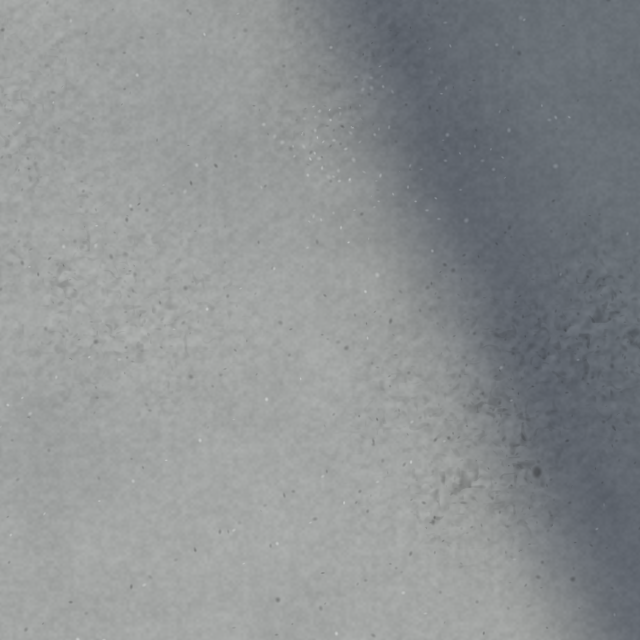
Reproduce this texture procedurally as a WebGL 2 fragment shader.

```glsl
#version 300 es
precision highp float;

uniform vec2 u_resolution;
out vec4 fragColor;

// Colours
const vec3 LIT = vec3(0.652, 0.661, 0.654);
const vec3 LIT_DIM = vec3(0.602, 0.614, 0.612);
const vec3 SHADE_DEEP = vec3(0.374, 0.397, 0.430);
const vec3 SHADE_OPEN = vec3(0.410, 0.437, 0.462);

// Shadow edge: x at the top, drift to the right going down, reach each way
const float EDGE_TOP = 0.498;
const float EDGE_SLOPE = 0.435;
const float EDGE_LIT_REACH = 0.125;
const float EDGE_DARK_REACH = 0.110;
const float HALO_REACH = 0.24;
const float HALO_DIM = 0.055;

// Surface strengths
const float BLOTCH = 0.045;
const float GRAIN = 0.034;
const float RELIEF = 0.080;
const float PIT_DEPTH = 0.30;
const float SPECK_GAIN = 0.15;
const vec3 MAIN_PIT = vec3(0.839, 0.262, 0.012); // centre, radius

float hash(vec2 p) {
    return fract(sin(dot(p, vec2(127.1, 311.7))) * 43758.5453);
}

float noise(vec2 p) {
    vec2 i = floor(p), f = fract(p);
    f = f * f * (3.0 - 2.0 * f);
    float low = mix(hash(i), hash(i + vec2(1, 0)), f.x);
    float high = mix(hash(i + vec2(0, 1)), hash(i + vec2(1, 1)), f.x);
    return mix(low, high, f.y);
}

// Fractal noise centred on zero
float fbm(vec2 p) {
    float sum = 0.0, amp = 0.5;
    for (int i = 0; i < 5; i++) {
        sum += amp * (noise(p) - 0.5);
        p = mat2(1.6, 1.2, -1.2, 1.6) * p + 7.3;
        amp *= 0.5;
    }
    return sum;
}

// Soft round patch, used to weight colour and density
float patchAt(vec2 p, vec2 centre, vec2 size) {
    vec2 d = (p - centre) / size;
    return exp(-dot(d, d));
}

// One randomly turned soft oval per grid cell, kept where the hash is below density
float scatter(vec2 p, float cells, float density, float seed) {
    vec2 g = mat2(0.8, 0.6, -0.6, 0.8) * p * cells, id = floor(g) + seed;
    vec2 centre = 0.45 + 0.1 * vec2(hash(id + 3.1), hash(id + 8.7));
    float angle = 6.2832 * hash(id + 5.9);
    float c = cos(angle), s = sin(angle);
    vec2 d = mat2(c, s, -s, c) * (fract(g) - centre);
    d.y *= 1.0 + 0.8 * hash(id + 2.3);
    float radius = mix(0.28, 0.45, hash(id + 6.4));
    float shape = 1.0 - smoothstep(0.0, radius, length(d));
    return shape * step(hash(id), density) * mix(0.4, 1.0, hash(id + 9.2));
}

// Irregular soft hollows that join into short runs
float hollows(vec2 p, float scale) {
    vec2 warp = vec2(noise(p * scale * 0.6), noise(p * scale * 0.6 + 31.0));
    return smoothstep(0.62, 0.98, noise(p * scale + 1.5 * warp));
}

// Slope of the surface towards the light
float bump(vec2 p, float scale) {
    vec2 slant = vec2(0.25, -0.35);
    return noise(p * scale + slant) - noise(p * scale - slant);
}

void main() {
    vec2 p = gl_FragCoord.xy / u_resolution;

    // Broad light, with dim fields above and along the shadow
    float dim = 0.90 * patchAt(p, vec2(0.29, 0.86), vec2(0.22, 0.22))
              + 0.60 * patchAt(p, vec2(0.47, 0.68), vec2(0.17, 0.20))
              + 0.55 * patchAt(p, vec2(0.60, 0.36), vec2(0.14, 0.14))
              + 0.55 * patchAt(p, vec2(0.10, 0.30), vec2(0.26, 0.12))
              + 0.40 * patchAt(p, vec2(0.02, 0.72), vec2(0.12, 0.18));
    dim += 0.08 + 0.7 * fbm(p * 5.0 + 1.7);
    vec3 lit = mix(LIT, LIT_DIM, clamp(dim, 0.0, 1.0));

    // Diagonal shadow with a faint halo, deepest just inside its edge
    float across = p.x - EDGE_TOP - EDGE_SLOPE * (1.0 - p.y);
    across += 0.035 * fbm(p * 7.0);
    float shadow = smoothstep(-EDGE_LIT_REACH, EDGE_DARK_REACH, across);
    lit -= HALO_DIM * smoothstep(-HALO_REACH, 0.0, across);
    vec3 shade = mix(SHADE_DEEP, SHADE_OPEN, smoothstep(0.08, 0.32, across));
    vec3 colour = mix(lit, shade, shadow);

    // Rough areas: left field, lower shadow edge, right side, upper corner
    float rough = 0.60 * patchAt(p, vec2(0.20, 0.50), vec2(0.19, 0.14))
                + 0.90 * patchAt(p, vec2(0.74, 0.31), vec2(0.16, 0.16))
                + 0.85 * patchAt(p, vec2(0.95, 0.48), vec2(0.16, 0.13))
                + 0.50 * patchAt(p, vec2(0.05, 0.82), vec2(0.13, 0.20))
                + 0.50 * patchAt(p, vec2(0.53, 0.88), vec2(0.13, 0.14));
    rough *= 0.35 + 1.2 * noise(p * 21.0);

    // Cloudy stains, fine grain and side-lit bumps
    float tone = BLOTCH * fbm(p * 14.0 + 3.0);
    tone += GRAIN * (noise(p * 125.0) + 0.8 * noise(p * 230.0 + 9.0) - 0.9);
    tone += RELIEF * (bump(p, 105.0) + 0.6 * bump(p + 4.3, 58.0)) * (0.14 + 0.5 * rough);

    // Dark hollows and pits, gathered in the rough areas
    float pits = rough * (0.50 * hollows(p, 90.0) + 0.35 * hollows(p + 2.7, 140.0));
    pits += 0.55 * scatter(p, 90.0, 0.003 + 0.16 * rough, 37.0);
    pits += 0.80 * scatter(p, 66.0, 0.001 + 0.05 * rough, 71.0);
    float mainPit = length((p - MAIN_PIT.xy) * vec2(1.1, 0.9));
    pits = max(pits, 1.0 - smoothstep(0.2 * MAIN_PIT.z, MAIN_PIT.z, mainPit));

    // Pale specks along the upper shadow edge
    float glint = patchAt(p, vec2(0.52, 0.74), vec2(0.06, 0.08))
                + 0.35 * patchAt(p, vec2(0.62, 0.76), vec2(0.15, 0.17))
                + 0.25 * patchAt(p, vec2(0.78, 0.82), vec2(0.12, 0.10));
    float specks = scatter(p, 88.0, 0.24 * glint, 103.0);
    specks += 0.8 * scatter(p, 66.0, 0.14 * glint, 151.0);

    colour *= 1.0 - PIT_DEPTH * min(pits, 1.0);
    colour += tone * mix(1.0, 0.8, shadow) + SPECK_GAIN * specks;
    fragColor = vec4(clamp(colour, 0.0, 1.0), 1.0);
}
```
